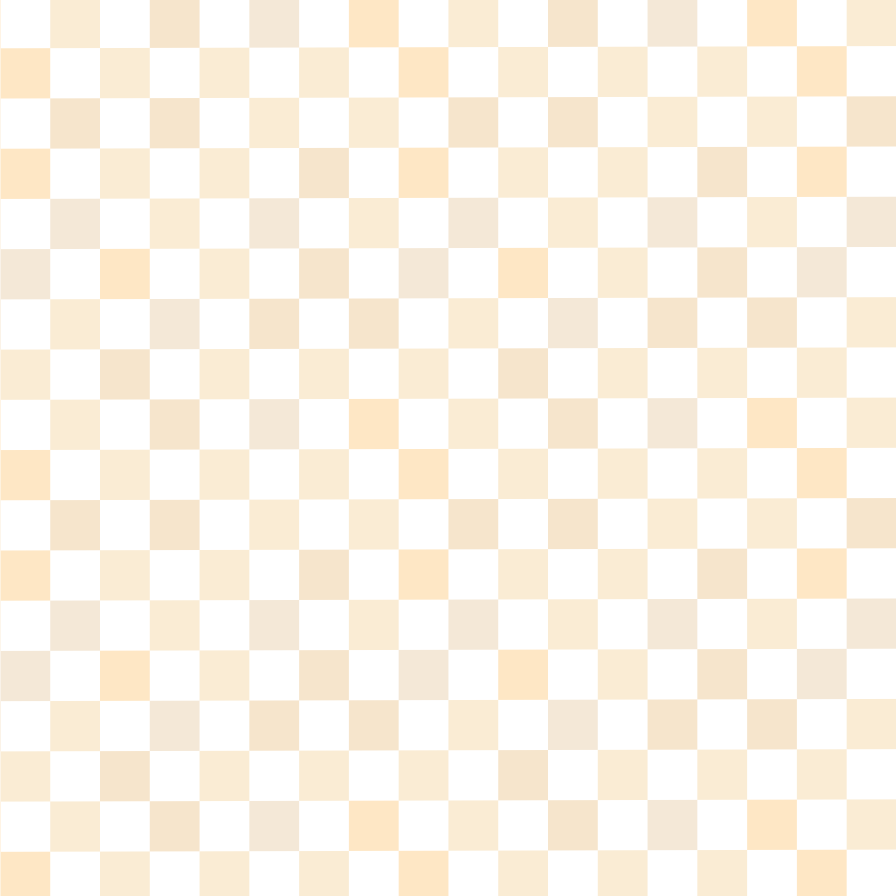
Reproduce this pattern procedurally as a WebGL 2 fragment shader.

```glsl
#version 300 es
precision highp float;
// Checkerboard of white and pastel cells, in a repeating 8 by 8 tile of four tints.

uniform vec2 u_resolution;
out vec4 fragColor;

// Layout, in canvas units
const float COLUMNS = 18.0;
const float ROW_HEIGHT = 0.05605;
const float FIRST_ROW_EDGE = 0.0539;  // below the top, at the left side
const float ROW_TILT = 0.0025;        // rise of each row across the canvas
const float COLUMN_SHIFT = 0.0005;

// Colours
const vec3 WHITE = vec3(1.0);
const vec3 CREAM = vec3(0.980, 0.925, 0.831);
const vec3 TAN = vec3(0.965, 0.898, 0.800);
const vec3 GREY = vec3(0.957, 0.910, 0.843);
const vec3 PEACH = vec3(0.996, 0.906, 0.773);
const vec3 TINTS[4] = vec3[4](CREAM, TAN, GREY, PEACH);

// Tint order of the four coloured cells in each row of the tile
const ivec4 TILE_ROWS[8] = ivec4[8](
    ivec4(0, 1, 2, 3), ivec4(3, 0, 0, 0),
    ivec4(1, 1, 0, 0), ivec4(3, 0, 0, 1),
    ivec4(2, 0, 2, 0), ivec4(2, 3, 0, 1),
    ivec4(0, 2, 1, 1), ivec4(0, 1, 0, 0));

// Colour of one cell, counted from the top left
vec3 cellColor(ivec2 cell) {
    if (((cell.x + cell.y) & 1) == 0) return WHITE;
    int tint = TILE_ROWS[cell.y & 7][(cell.x & 7) >> 1];
    return TINTS[tint];
}

void main() {
    vec2 uv = gl_FragCoord.xy / u_resolution;

    // Slightly tilted grid, with rows counted downward
    float down = 1.0 - uv.y + ROW_TILT * uv.x;
    vec2 grid = vec2((uv.x - COLUMN_SHIFT) * COLUMNS,
                     (down - FIRST_ROW_EDGE) / ROW_HEIGHT + 1.0);
    vec2 pixel = vec2(COLUMNS, 1.0 / ROW_HEIGHT) / u_resolution;

    // Blend the four cells around the nearest corner over one pixel
    vec2 shifted = grid - 0.5;
    ivec2 cell = ivec2(floor(shifted));
    vec2 blend = clamp((fract(shifted) - 0.5) / pixel + 0.5, 0.0, 1.0);
    vec3 upper = mix(cellColor(cell), cellColor(cell + ivec2(1, 0)), blend.x);
    vec3 lower = mix(cellColor(cell + ivec2(0, 1)), cellColor(cell + ivec2(1, 1)), blend.x);

    fragColor = vec4(mix(upper, lower, blend.y), 1.0);
}
```
